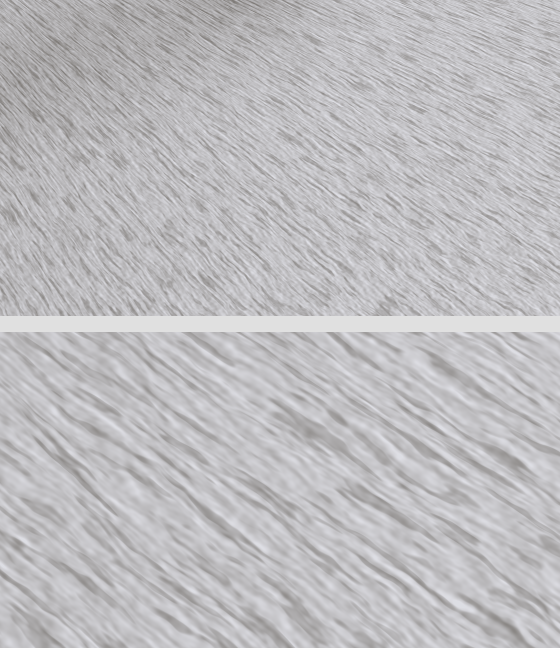
Top: the whole. Bottom: its middle third, enlarged.
Reproduce this texture procedurally as a Shadertoy shader.

```glsl
const vec2 VANISHING_POINT = vec2(-1.18, 1.99);
const vec3 GROOVE_GREY = vec3(0.555, 0.543, 0.535);
const vec3 PLASTER_WHITE = vec3(0.835, 0.835, 0.855);

vec2 hashGradient(vec2 cell) {
    vec3 h = fract(cell.xyx * vec3(0.1031, 0.1030, 0.0973));
    h += dot(h, h.yzx + 33.33);
    float angle = 6.2832 * fract((h.x + h.y) * h.z);
    return vec2(cos(angle), sin(angle));
}

float gradientNoise(vec2 p) {
    vec2 cell = floor(p);
    vec2 f = p - cell;
    vec2 blend = f * f * f * (f * (f * 6.0 - 15.0) + 10.0);
    float a = dot(hashGradient(cell), f);
    float b = dot(hashGradient(cell + vec2(1, 0)), f - vec2(1, 0));
    float c = dot(hashGradient(cell + vec2(0, 1)), f - vec2(0, 1));
    float d = dot(hashGradient(cell + vec2(1, 1)), f - vec2(1, 1));
    return mix(mix(a, b, blend.x), mix(c, d, blend.x), blend.y);
}

// Fan coordinates: x runs across the grain, y along it
vec2 grainSpace(vec2 p, vec2 vanish) {
    vec2 ray = vec2(p.x - vanish.x, vanish.y - p.y);
    vec2 q = vec2(2.36 * sqrt(ray.x / ray.y), 0.26 * length(ray));
    q.x += 0.013 * gradientNoise(q * vec2(16.0, 24.0));
    q.x += 0.004 * gradientNoise(q * vec2(50.0, 90.0) + 41.0);
    return q;
}

float ridgeHeight(vec2 q) {
    return gradientNoise(q * vec2(88.0, 48.0))
         + 0.60 * gradientNoise(q * vec2(145.0, 130.0) + 17.3)
         + 0.36 * gradientNoise(q * vec2(220.0, 380.0) + 51.7);
}

// Dark scratches, gathered in loose patches
float grooveMask(vec2 q) {
    float streak = gradientNoise(q * vec2(94.0, 40.0) + 83.1);
    float ragged = gradientNoise(q * vec2(175.0, 190.0) + 29.4);
    float patches = gradientNoise(q * vec2(11.0, 14.0) + 6.8);
    return smoothstep(0.07, 0.31, streak + 0.32 * ragged + 0.15 * patches);
}

float segmentDistance(vec2 p, vec2 a, vec2 b) {
    vec2 ab = b - a;
    return length(p - a - ab * clamp(dot(p - a, ab) / dot(ab, ab), 0.0, 1.0));
}

float softSpot(float distance, float radius) {
    return exp(-distance * distance / (radius * radius));
}

// Broad light with a soft shadow across the upper left
float ambientLight(vec2 p) {
    float band = softSpot(segmentDistance(p, vec2(0.78, 1.04), vec2(-0.1, 0.70)), 0.22);
    float core = softSpot(length((p - vec2(0.78, 1.03)) * vec2(0.5, 1.0)), 0.09);
    float leftFade = 1.0 - smoothstep(0.0, 0.8, p.x);
    float glow = smoothstep(0.5, 1.3, p.x);
    return 0.763 - 0.068 * band - 0.05 * core - 0.024 * leftFade + 0.014 * glow;
}

float surfaceTone(vec2 p) {
    vec2 q = grainSpace(p, VANISHING_POINT);
    float slope = ridgeHeight(q) - ridgeHeight(q + vec2(0.0042, 0.0022));
    return ambientLight(p) + 0.118 * slope - 0.116 * grooveMask(q);
}

void mainImage(out vec4 fragColor, in vec2 fragCoord) {
    // Average four samples to smooth the fine grain
    float tone = 0.0;
    for (int i = 0; i < 4; i++) {
        vec2 offset = vec2(i % 2, i / 2) * 0.5 - 0.25;
        tone += 0.25 * surfaceTone((fragCoord + offset) / iResolution.y);
    }
    float whiteness = (tone - GROOVE_GREY.g) / (PLASTER_WHITE.g - GROOVE_GREY.g);
    vec3 color = mix(GROOVE_GREY, PLASTER_WHITE, clamp(whiteness, -0.3, 1.12));
    fragColor = vec4(color, 1.0);
}
```
